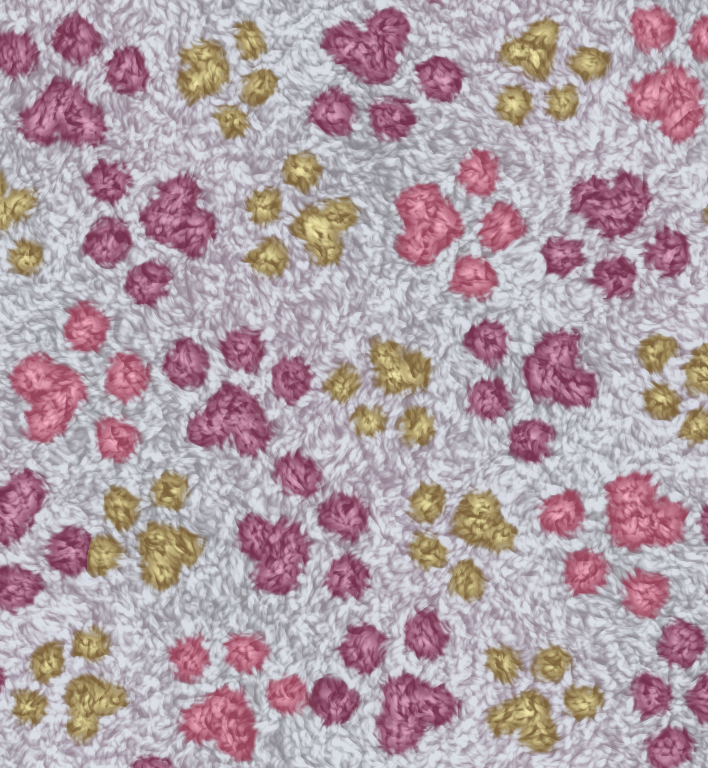
Reproduce this pattern procedurally as a WebGL 2 fragment shader.

```glsl
#version 300 es
precision highp float;
// Plush fleece with scattered pink, rose and yellow paw prints in a pale, tufted pile.

#define PAW_PITCH 0.2
#define PAW_JITTER 0.12
#define PINK_SCALE 0.95
#define YELLOW_SCALE 0.74
#define LOCK_DENSITY 62.0
#define STRAND_DENSITY 112.0
#define EDGE_FRAY 0.011
#define EDGE_SOFTNESS 0.006
#define PILE_CONTRAST 0.92

uniform vec2 u_resolution;
out vec4 fragColor;

const vec3 FLEECE_DARK = vec3(0.57, 0.53, 0.575);
const vec3 FLEECE_LIGHT = vec3(0.855, 0.87, 0.90);
const vec3 ROSE_DARK = vec3(0.46, 0.20, 0.31);
const vec3 ROSE_LIGHT = vec3(0.79, 0.57, 0.68);
const vec3 PINK_DARK = vec3(0.59, 0.27, 0.36);
const vec3 PINK_LIGHT = vec3(0.88, 0.61, 0.69);
const vec3 YELLOW_DARK = vec3(0.49, 0.39, 0.24);
const vec3 YELLOW_LIGHT = vec3(0.88, 0.84, 0.61);

vec2 hash2(vec2 p) {
    vec3 q = fract(p.xyx * vec3(0.1031, 0.1030, 0.0973));
    q += dot(q, q.yzx + 33.33);
    return fract((q.xx + q.yz) * q.zy);
}

vec2 rotate(vec2 v, float a) {
    float c = cos(a), s = sin(a);
    return vec2(c * v.x + s * v.y, c * v.y - s * v.x);
}

float smoothMin(float a, float b, float k) {
    float h = max(k - abs(a - b), 0.0) / k;
    return min(a, b) - 0.25 * h * h * k;
}

// Direction in which the pile is brushed
float brushAngle(vec2 p) {
    return 2.1 + 0.7 * sin(7.0 * p.x + 2.0 * sin(5.0 * p.y))
               + 0.6 * sin(9.0 * p.y - 4.0 * p.x + 1.3);
}

// Stretched cellular noise: overlapping locks, each lit from one side
float pile(vec2 p, float density) {
    vec2 q = p * density, cell = floor(q);
    float brush = brushAngle(p), total = 0.0, tone = 0.0;
    for (int j = -1; j <= 1; j++)
    for (int i = -1; i <= 1; i++) {
        vec2 id = cell + vec2(i, j);
        vec2 rnd = hash2(id + density);
        vec2 shade = hash2(id + density + 71.7);
        vec2 d = rotate(q - id - rnd, brush + 2.0 * (shade.y - 0.5));
        d.y += 0.3 * d.x * d.x;
        float w = exp(-5.0 * (d.x * d.x + 4.5 * d.y * d.y));
        total += w;
        tone += w * (0.2 + 0.6 * shade.x - 0.9 * d.y);
    }
    return tone / (total + 0.0001) * mix(0.55, 1.1, smoothstep(0.0, 0.7, total));
}

// Bean-shaped pad below an arc of three round toes
float pawDistance(vec2 p) {
    vec2 pad = p + vec2(0.0, 0.040);
    vec2 side = vec2(abs(pad.x) - 0.028, pad.y + 0.014);
    float d = smoothMin(length(side) - 0.029, length(pad - vec2(0.0, 0.012)) - 0.034, 0.015);
    for (int i = -1; i <= 1; i++) {
        float a = 0.83 * float(i);
        d = min(d, length(pad - 0.104 * vec2(sin(a), cos(a))) - 0.029);
    }
    return d;
}

// Nearest paw on a staggered lattice: x is the distance, y the colour kind
vec2 nearestPaw(vec2 p) {
    vec2 q = p / PAW_PITCH, best = vec2(1.0, 0.0);
    for (int j = -1; j <= 1; j++)
    for (int i = -1; i <= 1; i++) {
        float row = floor(q.y) + float(j);
        float stagger = 0.5 * mod(row, 2.0);
        float column = floor(q.x - stagger) + float(i);
        vec2 id = vec2(column, row);
        vec2 centre = id + vec2(0.5 + stagger, 0.5) + PAW_JITTER * (hash2(id + 19.0) - 0.5);
        float kind = mod(2.0 * column + row, 5.0);
        float size = kind < 1.5 ? YELLOW_SCALE : PINK_SCALE;
        size *= 0.94 + 0.12 * hash2(id + 43.0).x;
        float turn = 6.2832 * hash2(id + 7.0).y;
        float d = pawDistance(rotate(p - centre * PAW_PITCH, turn) / size) * size;
        if (d < best.x) best = vec2(d, kind);
    }
    return best;
}

void main() {
    vec2 p = gl_FragCoord.xy / u_resolution.y;
    vec2 wavy = p + 0.003 * sin(p.yx * 61.0 + 2.0 * sin(p * 37.0));

    // Pile height from coarse locks and fine strands
    float locks = pile(wavy, LOCK_DENSITY);
    float strands = pile(wavy + 3.1, STRAND_DENSITY);
    float height = 0.5 + PILE_CONTRAST * (0.6 * locks + 0.5 * strands - 0.52);
    float swell = sin(8.0 * p.x + 2.0 * sin(6.0 * p.y)) * sin(9.0 * p.y - 3.0 * p.x);

    // Pale ground, pressed down beside the paws
    vec2 paw = nearestPaw(wavy);
    float d = paw.x + EDGE_FRAY * (locks - 0.48) + 0.4 * EDGE_FRAY * (strands - 0.48);
    float ground = smoothstep(0.0, 0.68, height + 0.05 * swell + 0.04 * (0.5 - p.y));
    ground *= 1.0 - 0.22 * exp(-max(d, 0.0) / 0.006);
    vec3 colour = mix(FLEECE_DARK, FLEECE_LIGHT, ground);
    colour += vec3(0.02, -0.012, 0.006) * sin(11.0 * p.x + 7.0 * p.y) * (1.0 - ground);

    // Dyed paws with deep rims and frosted tips
    vec3 dark = paw.y < 1.5 ? YELLOW_DARK : (paw.y < 2.5 ? PINK_DARK : ROSE_DARK);
    vec3 light = paw.y < 1.5 ? YELLOW_LIGHT : (paw.y < 2.5 ? PINK_LIGHT : ROSE_LIGHT);
    float depth = smoothstep(0.0, 0.017, -d);
    float tips = smoothstep(0.08, 0.64, height) * mix(0.32, 1.0, depth);
    vec3 dyed = mix(dark, light, tips) + 0.08 * smoothstep(0.55, 0.8, height) * depth;
    colour = mix(colour, dyed, smoothstep(EDGE_SOFTNESS, -EDGE_SOFTNESS, d));

    fragColor = vec4(clamp(colour, 0.0, 1.0), 1.0);
}
```
